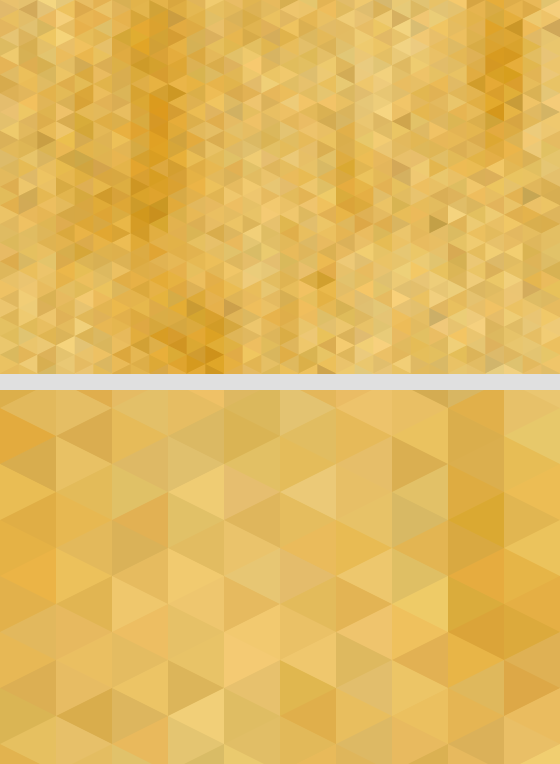
Top: the whole. Bottom: its middle third, enlarged.
Reproduce this background procedurally as a Shadertoy shader.

```glsl
float hash(vec2 p) {
    return fract(sin(dot(p, vec2(127.1, 311.7))) * 43758.5453);
}

float valueNoise(vec2 p) {
    vec2 cell = floor(p), f = fract(p);
    f = f * f * (3.0 - 2.0 * f);
    return mix(mix(hash(cell), hash(cell + vec2(1, 0)), f.x),
               mix(hash(cell + vec2(0, 1)), hash(cell + vec2(1, 1)), f.x), f.y);
}

// Soft elliptical spot, 1 at its centre
float spot(vec2 p, vec2 center, vec2 radius) {
    vec2 d = (p - center) / radius;
    return exp(-dot(d, d));
}

// Centroid of the triangle holding p; columns are one unit wide
vec2 triangleCenter(vec2 p) {
    float column = floor(p.x);
    float rising = floor(p.y + 0.5 * p.x);
    float falling = floor(p.y - 0.5 * p.x);
    float third = rising - falling > column + 0.5 ? 2.0 / 3.0 : 1.0 / 3.0;
    float x = column + third;
    return vec2(x, falling + third + 0.5 * x);
}

vec3 triangleColor(vec2 c) {
    vec2 id = floor(c * 6.0 + 0.5);

    // Broad tone: vertical streaks, with deeper gold bands
    float tone = 0.76;
    tone += 0.36 * (valueNoise(c * vec2(0.45, 0.16) + 7.0) - 0.5);
    tone += 0.20 * (valueNoise(c * vec2(0.9, 0.45) + 31.0) - 0.5);
    tone -= 0.62 * spot(c, vec2(8.8, 5.0), vec2(3.0, 8.0));
    tone -= 0.45 * spot(c, vec2(6.8, 11.5), vec2(2.4, 3.0));
    tone -= 0.55 * spot(c, vec2(10.5, 19.0), vec2(2.8, 3.5));
    tone -= 0.70 * spot(c, vec2(26.9, 3.0), vec2(1.3, 4.5));
    tone -= 0.55 * spot(c, vec2(18.8, 9.0), vec2(1.0, 2.6));
    tone -= 0.50 * spot(c, vec2(17.5, 15.0), vec2(0.6, 1.3));
    tone += 0.20 * spot(c, vec2(20.0, 4.0), vec2(5.0, 6.0));

    // Variation of each triangle in tone, light and hue
    tone += 0.34 * (hash(id) - 0.5);
    float light = 0.5 * (hash(id + 17.3) + hash(id + 41.9)) - 0.5;
    float accent = step(0.94, hash(id + 63.1));
    float hue = 0.5 * (hash(id + 89.7) + hash(id + 101.3)) - 0.5;

    vec3 color = mix(vec3(0.84, 0.60, 0.11), vec3(0.92, 0.79, 0.47), clamp(tone, 0.0, 1.1));
    color *= 1.0 + 0.13 * light - 0.07 * accent;
    return color + hue * vec3(-0.025, 0.035, 0.0);
}

void mainImage(out vec4 fragColor, in vec2 fragCoord) {
    const int SAMPLES = 3;
    vec3 sum = vec3(0.0);

    // Supersample the edges; 30 columns, rows counted from the top
    for (int j = 0; j < SAMPLES; j++)
    for (int i = 0; i < SAMPLES; i++) {
        vec2 offset = (vec2(i, j) + 0.5) / float(SAMPLES) - 0.5;
        vec2 p = fragCoord + offset;
        p.y = iResolution.y - p.y;
        sum += triangleColor(triangleCenter(p * 30.0 / iResolution.x));
    }
    fragColor = vec4(sum / float(SAMPLES * SAMPLES), 1.0);
}
```
